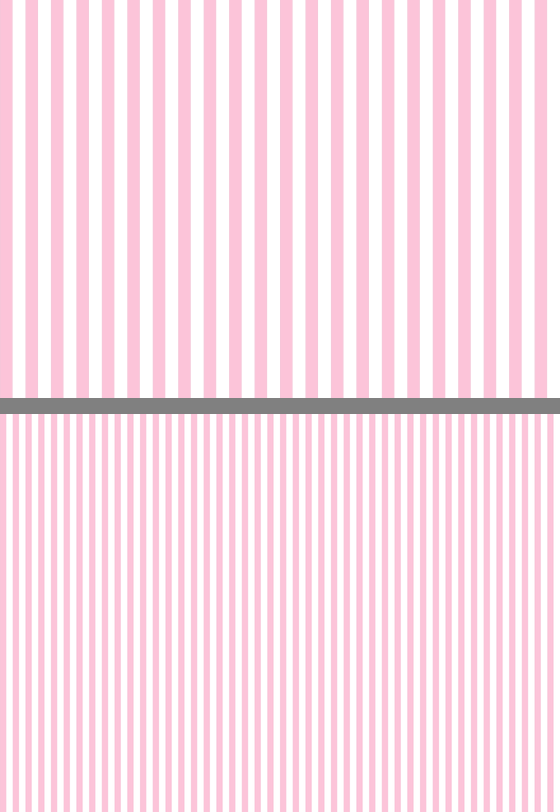
Top, the tile; bottom, the same tile 2 across and 2 down.
This pattern is drawn by a WebGL 2 fragment shader. Its source:

```glsl
#version 300 es
precision highp float;

#define REPEATS 22.0
#define STRIPE_WIDTH 0.495
#define RIM_WIDTH 0.03
#define EDGE_SOFTNESS 0.03
#define PINK vec3(0.988, 0.769, 0.851)
#define RIM_PINK vec3(0.96, 0.78, 0.85)
#define WHITE vec3(1.0)

uniform vec2 u_resolution;
out vec4 fragColor;

// Signed distance to the nearest stripe edge in repeats, negative inside.
float stripeDistance(float x) {
    float fromCentre = abs(fract(x - 0.5 * STRIPE_WIDTH + 0.5) - 0.5);
    return fromCentre - 0.5 * STRIPE_WIDTH;
}

// Linear coverage of the region below zero.
float coverage(float dist, float blur) {
    return clamp(0.5 - dist / blur, 0.0, 1.0);
}

void main() {
    float x = gl_FragCoord.x / u_resolution.x * REPEATS;
    float pixel = REPEATS / u_resolution.x;
    float blur = max(pixel, EDGE_SOFTNESS);
    float dist = stripeDistance(x);

    // Duller rim just inside each stripe edge
    vec3 stripe = mix(RIM_PINK, PINK, coverage(dist + RIM_WIDTH, blur));

    // Stripes over the white ground
    vec3 color = mix(WHITE, stripe, coverage(dist, blur));
    fragColor = vec4(color, 1.0);
}
```
